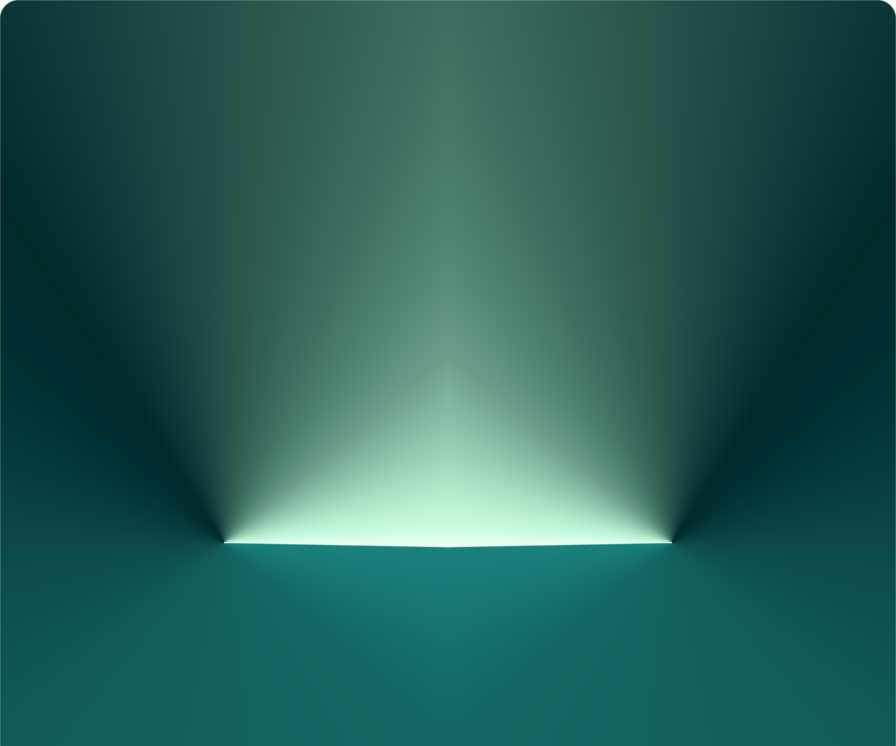
Write a Shadertoy shader that draws this background.

```glsl
// Lengths are fractions of the canvas width, angles are in degrees.
const float SLIT_HEIGHT = 0.2266;
const float SLIT_HALF_WIDTH = 0.25;
const float SLIT_SAG = 1.1;
const float CORNER_RADIUS = 0.021;
const vec3 CORNER_COLOR = vec3(1.0);

// Colour stops of the sweep, from the inner horizon up and around.
const int STOPS = 15;
const float STOP_ANGLE[STOPS] = float[](
    0.0, 5.0, 12.0, 31.0, 41.0, 53.0, 67.0, 90.0,
    112.0, 124.0, 140.0, 180.0, 225.0, 320.0, 360.0);
const vec3 STOP_COLOR[STOPS] = vec3[](
    vec3(0.92, 1.00, 0.95),
    vec3(0.80, 0.99, 0.88),
    vec3(0.73, 0.94, 0.82),
    vec3(0.53, 0.74, 0.645),
    vec3(0.43, 0.62, 0.545),
    vec3(0.33, 0.53, 0.46),
    vec3(0.25, 0.44, 0.385),
    vec3(0.155, 0.32, 0.29),
    vec3(0.05, 0.215, 0.21),
    vec3(0.00, 0.165, 0.165),
    vec3(0.00, 0.185, 0.185),
    vec3(0.045, 0.285, 0.275),
    vec3(0.065, 0.36, 0.35),
    vec3(0.075, 0.40, 0.39),
    vec3(0.10, 0.51, 0.49));

vec3 sweepColor(float angle) {
    vec3 color = STOP_COLOR[0];
    for (int i = 1; i < STOPS; i++) {
        float span = STOP_ANGLE[i] - STOP_ANGLE[i - 1];
        float t = clamp((angle - STOP_ANGLE[i - 1]) / span, 0.0, 1.0);
        color = mix(color, STOP_COLOR[i], t);
    }
    return color;
}

// Conic sweep around a slit end; local x points toward the centre.
vec3 lampColor(vec2 local, float pixel) {
    float sag = radians(SLIT_SAG);
    vec2 q = mat2(cos(sag), sin(sag), -sin(sag), cos(sag)) * local;
    float angle = mod(degrees(atan(q.y, q.x)) + 360.0, 360.0);
    vec3 color = sweepColor(angle);

    // Smooth the hard seam where the sweep closes.
    if (q.x > 0.0 && abs(q.y) < pixel) {
        float above = smoothstep(-pixel, pixel, q.y);
        color = mix(STOP_COLOR[STOPS - 1], STOP_COLOR[0], above);
    }
    return color;
}

// Signed distance outside the rounded top corners.
float cornerDistance(vec2 p, float top) {
    vec2 d = vec2(abs(p.x) - 0.5, p.y - top) + CORNER_RADIUS;
    return length(max(d, 0.0)) - CORNER_RADIUS;
}

void mainImage(out vec4 fragColor, in vec2 fragCoord) {
    float pixel = 1.0 / iResolution.x;
    vec2 p = fragCoord * pixel - vec2(0.5, 0.0);

    // Mirror both halves about the vertical axis.
    vec2 local = vec2(SLIT_HALF_WIDTH - abs(p.x), p.y - SLIT_HEIGHT);
    vec3 color = lampColor(local, pixel);

    float outside = cornerDistance(p, iResolution.y * pixel);
    color = mix(color, CORNER_COLOR, smoothstep(-pixel, pixel, outside));
    fragColor = vec4(color, 1.0);
}
```
